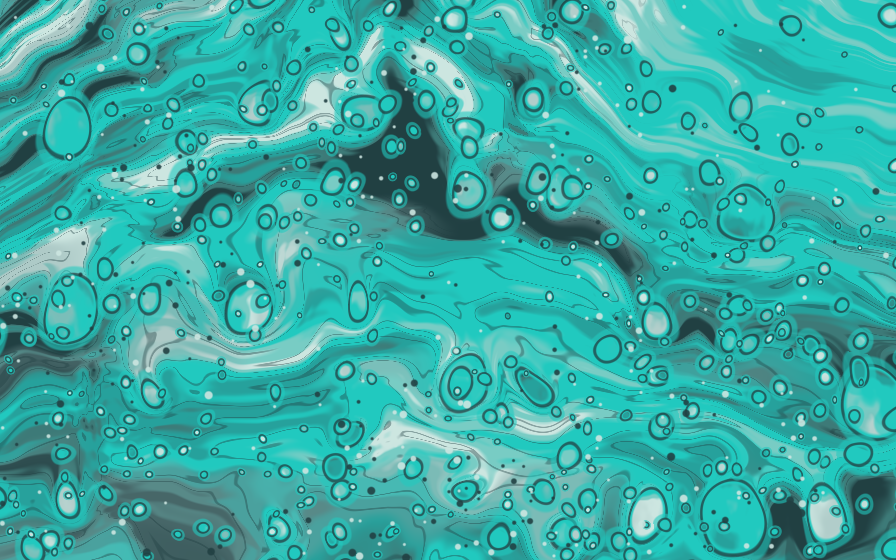
Write a WebGL 1 fragment shader that draws this texture.

```glsl
precision highp float;
// Poured acrylic paint: laminated turquoise flow, a dark central plume and ringed cells.
uniform vec2 u_resolution;

const vec3 INK = vec3(0.13, 0.25, 0.26);
const vec3 SLATE = vec3(0.24, 0.48, 0.47);
const vec3 TEAL = vec3(0.15, 0.63, 0.61);
const vec3 TURQUOISE = vec3(0.13, 0.79, 0.75);
const vec3 AQUA = vec3(0.47, 0.80, 0.77);
const vec3 PEARL = vec3(0.80, 0.90, 0.88);
const vec3 GREY = vec3(0.50, 0.63, 0.63);
const float PLUME_X = 0.73;
const float CONTRAST = 2.2;
const float LAMINA = 0.22;
const float RIM = 0.0045;

float hash(vec2 p) {
  return fract(sin(dot(p, vec2(127.1, 311.7))) * 43758.5453);
}

float noise(vec2 p) {
  vec2 i = floor(p), f = fract(p);
  f = f * f * f * (f * (f * 6.0 - 15.0) + 10.0);
  return mix(mix(hash(i), hash(i + vec2(1.0, 0.0)), f.x),
             mix(hash(i + vec2(0.0, 1.0)), hash(i + 1.0), f.x), f.y);
}

float fbm(vec2 p) {
  float sum = 0.0, amp = 0.53;
  for (int i = 0; i < 4; i++) {
    sum += amp * noise(p);
    p = mat2(0.8, 0.6, -0.6, 0.8) * p * 2.03 + 7.3;
    amp *= 0.5;
  }
  return sum;
}

vec2 swirl(vec2 p, float scale) {
  return vec2(noise(p * scale + 3.7), noise(p * scale + 41.2)) - 0.5;
}

float gauss(float x) { return exp(-x * x); }

// Paint colour for a tone from 0 (dark) to 1 (pale)
vec3 paint(float t) {
  vec3 c = mix(INK, SLATE, smoothstep(0.02, 0.15, t));
  c = mix(c, TEAL, smoothstep(0.18, 0.32, t));
  c = mix(c, TURQUOISE, smoothstep(0.40, 0.53, t));
  c = mix(c, AQUA, smoothstep(0.70, 0.84, t));
  return mix(c, PEARL, smoothstep(0.90, 1.0, t));
}

// Nearest egg-shaped cell: signed distance, radius, id, height within the cell
vec4 cells(vec2 p, float scale, float density, float stretch, float seed) {
  vec2 q = p * scale, base = floor(q);
  vec4 best = vec4(1.0, 1.0, 0.0, 0.0);
  for (int j = -1; j <= 1; j++) {
    for (int i = -1; i <= 1; i++) {
      vec2 id = base + vec2(float(i), float(j)) + seed;
      vec2 centre = id - seed + 0.22 + 0.56 * vec2(hash(id), hash(id + 17.3));
      vec2 at = centre / scale;
      float pool = smoothstep(0.95, 1.2, at.x) * smoothstep(0.55, 0.75, at.y);
      float crowd = smoothstep(0.2, 0.7, noise(at * 4.5 + seed)) * (1.0 - 0.85 * pool);
      if (hash(id + 5.1) < density * (0.25 + crowd)) {
        float size = hash(id + 9.7);
        float r = mix(0.13, 0.38, size * size);
        float lean = (hash(id + 2.9) - 0.4) * 1.5;
        vec2 d = q - centre;
        d = vec2(cos(lean) * d.x - sin(lean) * d.y, sin(lean) * d.x + cos(lean) * d.y);
        d.x *= stretch * (1.0 + 0.25 * clamp(d.y / r, -1.0, 1.0) * (stretch - 1.0));
        float dist = (length(d) - r) / scale;
        if (dist < best.x) best = vec4(dist, r / scale, hash(id + 13.0), d.y / r);
      }
    }
  }
  return best;
}

// Layers a cell: bright halo, dark outline, turquoise ring, clouded core
vec3 addCell(vec3 col, vec4 cell, vec2 p, float px) {
  float w = min(RIM, 0.22 * cell.y);
  float d = cell.x;
  float cloud = fbm(p * vec2(13.0, 8.0) + cell.z * 30.0) - 0.5;
  float tone = mix(0.55, 1.08, cell.z) + cloud * 1.1 - 0.4 * smoothstep(0.3, 1.0, cell.w);
  vec3 core = mix(paint(tone), GREY, 0.35 * smoothstep(0.0, 0.25, cloud));
  core = mix(TURQUOISE, core, smoothstep(w, w * 2.6, -d));
  col = mix(col, TURQUOISE, 0.6 * (1.0 - smoothstep(w, w * 2.5, abs(d - w * 2.0))));
  col = mix(col, core, 1.0 - smoothstep(-px, px, d));
  return mix(col, INK, 0.75 * (1.0 - smoothstep(w * 0.25, w * 0.6 + px, abs(d))));
}

void main() {
  float px = 1.0 / u_resolution.y;
  vec2 p = gl_FragCoord.xy * px;
  vec2 bent = p + 0.11 * swirl(p, 4.0) + 0.035 * swirl(p, 13.0);
  vec4 big = cells(p + 0.04 * swirl(p, 9.0), 5.6, 0.65, 1.35, 11.0);

  // Flow level: flat below, draped from the plume above, wrapped around big cells
  float side = bent.x - PLUME_X;
  float level = bent.y + 1.4 * bent.y * bent.y * sqrt(side * side + 0.002);
  level += 0.11 * exp(-max(big.x, 0.0) / 0.03);
  float flow = fbm(vec2(bent.x * 2.0, level * 6.5) + 0.8 * swirl(bent, 6.0));
  float lamina = noise(vec2(bent.x * 3.0, level * 55.0)) - 0.5;

  // Large dark and bright regions
  float plume = gauss(side / mix(0.19, 0.025, smoothstep(0.45, 0.95, p.y)))
              * smoothstep(0.32, 0.48, bent.y);
  float rightBand = gauss((bent.y - 0.58 + 0.36 * side) / 0.08) * smoothstep(0.0, 0.15, side);
  float leftBand = gauss((bent.y - 0.40 - 0.12 * bent.x) / 0.045) * smoothstep(0.05, -0.1, side + 0.1);
  float pool = smoothstep(0.25, 0.5, side) * smoothstep(0.58, 0.75, bent.y);
  float tone = 0.56 + CONTRAST * (flow - 0.5) * (1.0 - 0.55 * pool) + LAMINA * lamina;
  tone -= 0.5 * plume + 0.3 * rightBand + 0.25 * leftBand - 0.06 * pool;

  vec3 col = paint(tone);
  col = mix(col, GREY, 0.4 * smoothstep(0.52, 0.75, noise(vec2(bent.x * 3.0, level * 9.0) + 20.0)) * (1.0 - pool));
  float vein = abs(fract(flow * 11.0) - 0.5);
  col = mix(col, INK, 0.4 * (1.0 - smoothstep(0.02, 0.08, vein)) * (1.0 - pool));

  // Cells from large to small, then fine flecks
  col = addCell(col, big, p, px);
  vec2 loose = p + 0.012 * swirl(p, 22.0);
  col = addCell(col, cells(loose, 14.0, 0.4, 1.2, 37.0), p, px);
  col = addCell(col, cells(loose, 29.0, 0.3, 1.05, 71.0), p, px);
  vec4 fleck = cells(p, 52.0, 0.16, 1.0, 93.0);
  vec3 fleckColor = mix(INK, PEARL, step(0.4, fleck.z));
  col = mix(col, fleckColor, 0.9 * (1.0 - smoothstep(-px, px, fleck.x)));

  gl_FragColor = vec4(clamp(col, 0.0, 1.0), 1.0);
}
```
